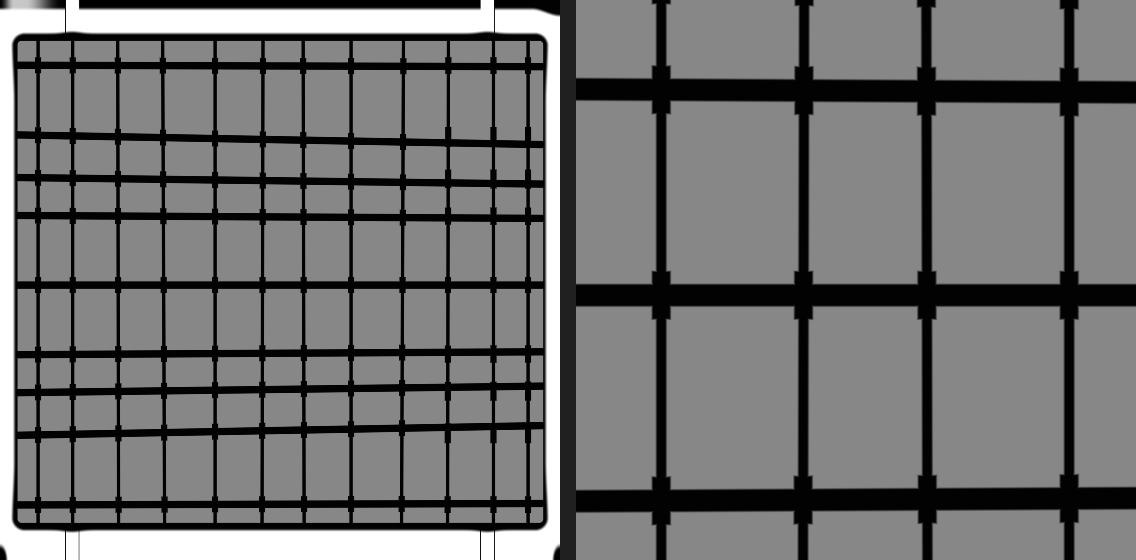
Left, the full canvas; right, a detail of the centre.
Give the GLSL for this pattern, as a three.js fragment shader.

```glsl
varying vec2 vUv;

const vec3 STEEL = vec3(0.008);
const vec3 PANEL = vec3(0.53);
const vec3 PAPER = vec3(1.0);
const float EDGE = 0.0009;

// Coverage of a shape from its signed distance
float cover(float d, float soft) {
  return 1.0 - smoothstep(-soft, soft, d);
}

float roundBox(vec2 p, vec2 halfSize, float radius) {
  vec2 q = abs(p) - halfSize + radius;
  return length(max(q, 0.0)) + min(max(q.x, q.y), 0.0) - radius;
}

float least(vec3 v) {
  return min(v.x, min(v.y, v.z));
}

float least(vec4 v) {
  return min(min(v.x, v.y), min(v.z, v.w));
}

// Distance to the nearest of twelve mirrored upright wires
float wireDistance(vec2 p) {
  float x = abs(p.x - 0.5055);
  float fall = 0.5 - p.y;
  vec3 inner = vec3(0.0367, 0.1214, 0.2133) - vec3(-0.002, 0.0, 0.004) * fall * vec3(1.0, 1.0, 1.0);
  vec3 outer = vec3(0.2945, 0.3757, 0.4375) - vec3(0.0018, 0.0, 0.0) * fall;
  return min(least(abs(x - inner)), least(abs(x - outer)));
}

// x: distance to the nearest of nine rails, y: distance to its clip centre
vec2 railDistance(vec2 p) {
  float y = abs(p.y - 0.4909);
  vec4 start = vec4(0.1243, 0.1921, 0.2682, 0.3926);
  vec4 drop = vec4(0.0052, 0.0117, 0.0173, 0.0026) * (p.x - 0.031) / 0.938;
  float rail = least(abs(y - start + drop));

  // Clips on the last three wires stretch away from the sloping rails
  float stretched = step(0.76, p.x);
  vec4 centre = start - drop * mix(1.0, 0.25, stretched);
  float clip = least(abs(y - centre) - 0.25 * drop * stretched);
  return min(vec2(rail, clip), vec2(y));
}

float gridCover(vec2 p) {
  float wire = wireDistance(p);
  vec2 rail = railDistance(p);
  float bars = min(wire - 0.003, rail.x - 0.0066);
  float clips = max(wire - 0.0055, rail.y - 0.0143);
  return cover(min(bars, clips), EDGE);
}

// Soft outer rim, wider at its corners and beside the posts
float rimCover(vec2 p, float postOffset) {
  vec2 q = p - vec2(0.5, 0.4967);
  float corner = smoothstep(0.32, 0.43, abs(q.y));
  float bump = 0.003 * exp(-pow(postOffset / 0.02, 2.0));
  vec2 halfSize = vec2(mix(0.4745, 0.478, corner), 0.4434 + bump);
  return cover(roundBox(q, halfSize, 0.022), 0.0035);
}

// Neighbouring pieces showing at the canvas border
vec3 surround(vec2 p, float postOffset) {
  float lip = 0.984 - 0.012 * smoothstep(0.95, 1.0, p.x);
  float strip = smoothstep(lip - 0.004, lip + 0.004, p.y);
  strip *= smoothstep(0.011, 0.0135, abs(postOffset));
  float shine = smoothstep(0.0, 0.025, p.x) * (1.0 - smoothstep(0.045, 0.11, p.x));
  vec3 color = mix(PAPER, mix(STEEL, vec3(0.78), shine), strip);

  vec2 corner = vec2(min(p.x, 1.0 - p.x), p.y) / vec2(0.012, 0.025);
  color = mix(color, STEEL, cover(length(corner) - 1.0, 0.25));

  // Both post edges show below, only the outer ones above
  float line = abs(abs(postOffset) - 0.0122) - 0.0007;
  float shown = p.y < 0.5 || postOffset > 0.0 ? 1.0 : 0.0;
  return mix(color, STEEL, cover(line, 0.0006) * shown);
}

void main() {
  float postOffset = abs(vUv.x - 0.4997) - 0.3708;
  vec3 color = surround(vUv, postOffset);
  color = mix(color, STEEL, rimCover(vUv, postOffset));

  float window = roundBox(vUv - vec2(0.5007, 0.4967), vec2(0.4694, 0.4303), 0.007);
  vec3 mesh = mix(PANEL, STEEL, gridCover(vUv));
  color = mix(color, mesh, cover(window, EDGE));

  gl_FragColor = vec4(color, 1.0);
}
```
